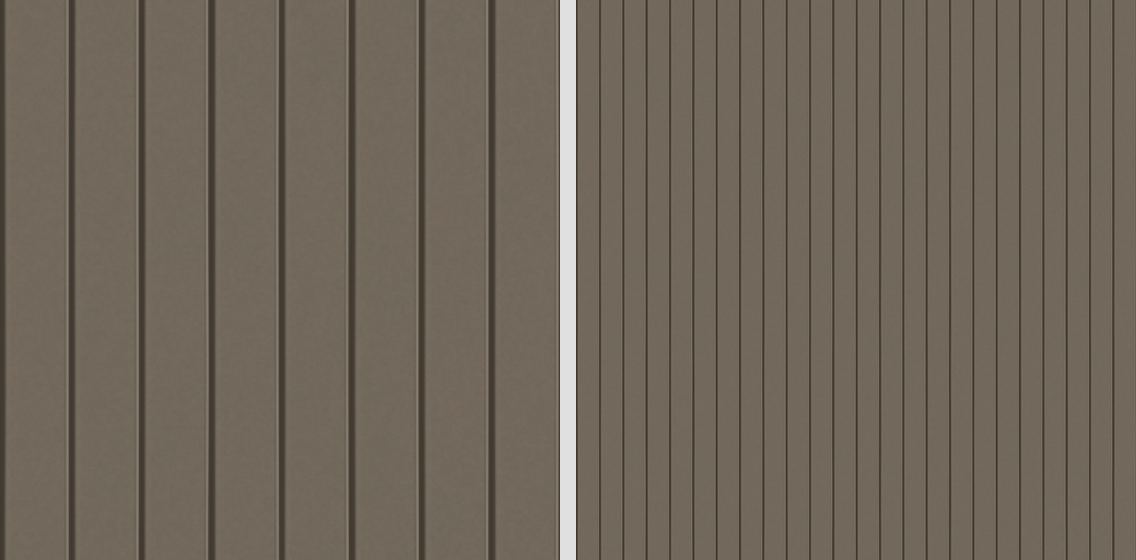
Left: one tile. Right: repeated 3 by 3.
Reproduce this texture procedurally as a Shadertoy shader.

```glsl
const float BOARDS = 8.0;
const float GROOVE_OFFSET = 0.026;  // groove centre, in board widths
const vec3 FACE = vec3(0.448, 0.410, 0.360);
const vec3 SHOULDER = vec3(0.335, 0.300, 0.258);
const vec3 GROOVE = vec3(0.275, 0.243, 0.204);
const vec3 RIDGE = vec3(0.540, 0.497, 0.443);

float hash(vec2 p) {
    vec3 q = fract(vec3(p.xyx) * 0.1031);
    q += dot(q, q.yzx + 33.33);
    return fract((q.x + q.y) * q.z);
}

// Value noise in -1..1 that wraps after "period" cells
float noise(vec2 p, vec2 period, float seed) {
    vec2 i = floor(p);
    vec2 f = fract(p);
    f = f * f * (3.0 - 2.0 * f);
    vec2 lo = mod(i, period) + seed;
    vec2 hi = mod(i + 1.0, period) + seed;
    float bottom = mix(hash(lo), hash(vec2(hi.x, lo.y)), f.x);
    float top = mix(hash(vec2(lo.x, hi.y)), hash(hi), f.x);
    return 2.0 * mix(bottom, top, f.y) - 1.0;
}

float wrapNoise(vec2 uv, vec2 cells, float seed) {
    return noise(uv * cells, cells, seed);
}

// Slow change along one groove, independent for each groove
float alongGroove(float y, float id, float cells, float seed) {
    return noise(vec2(id, y * cells), vec2(BOARDS, cells), seed);
}

// Soft band between two edges, with its own softness on each side
float band(float x, float left, float right, float softLeft, float softRight) {
    return smoothstep(left - softLeft, left + softLeft, x)
         * (1.0 - smoothstep(right - softRight, right + softRight, x));
}

vec3 boardFace(vec2 uv) {
    float tint = 0.4 * wrapNoise(uv, vec2(9.0, 7.0), 23.0)
               + 0.6 * wrapNoise(uv, vec2(48.0), 37.0);
    float grain = 0.4 * wrapNoise(uv, vec2(128.0), 51.0)
                + 0.6 * wrapNoise(uv, vec2(256.0), 73.0);
    return FACE + 0.011 * grain + tint * vec3(0.004, -0.001, -0.003);
}

void mainImage(out vec4 fragColor, in vec2 fragCoord) {
    vec2 uv = fragCoord / iResolution.xy;
    float pixel = BOARDS / iResolution.x;

    // Signed distance to the nearest groove, in board widths
    float u = uv.x * BOARDS - GROOVE_OFFSET;
    float cell = floor(u + 0.5);
    float id = mod(cell, BOARDS);
    float wander = 0.003 * alongGroove(uv.y, id, 3.0, 91.0);
    float x = u - cell - wander;

    // Groove width and ridge strength vary along the length
    float halfWidth = 0.044 + 0.004 * alongGroove(uv.y, id, 3.0, 117.0);
    float shine = 0.8 + 0.15 * alongGroove(uv.y, id, 4.0, 139.0);
    float soft = max(0.010, 0.6 * pixel);

    vec3 color = boardFace(uv);

    // Faint rolled edges beside the groove
    color *= 1.0 - 0.07 * band(x, -0.110, -0.088, soft, soft);
    color *= 1.0 + 0.025 * band(x, 0.080, 0.120, soft, 0.03);

    // Lit ridge on the left lip
    float ridge = band(x, -halfWidth - 0.034, -halfWidth - 0.008, soft, soft);
    color = mix(color, RIDGE, ridge * shine);

    // Groove: shaded right shoulder, floor, then a slightly deeper core
    float shoulder = band(x, 0.0, halfWidth + 0.014, soft, 1.5 * soft);
    float groove = band(x, -halfWidth, halfWidth - 0.004, soft, 1.5 * soft);
    float core = band(x, -0.5 * halfWidth, 0.2 * halfWidth, soft, 1.5 * soft);
    color = mix(color, SHOULDER, 0.7 * shoulder);
    color = mix(color, GROOVE, groove);
    color *= 1.0 - 0.07 * core;

    fragColor = vec4(color, 1.0);
}
```
